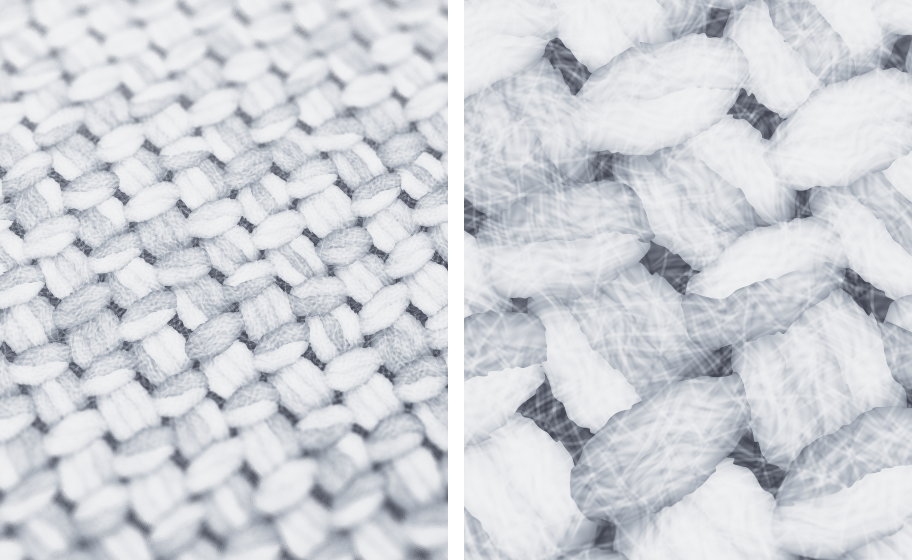
Left, the full canvas; right, a detail of the centre.
Give the GLSL for this texture, as a Shadertoy shader.

```glsl
// Chunky marled knit: slanted rows of plump oval stitches alternate with leaning
// strand bundles in a brick layout. Each strand is a rounded capsule height field,
// the highest one wins; a spiral of samples gives smooth edges and lens blur.

#define REPEAT 0.19        // stitch repeat along a row, in canvas heights
#define ROW 0.35           // row spacing, in repeats
#define ROW_SHIFT 0.535    // sideways step from row to row, in repeats
#define ROW_TILT 0.363     // upward slope of the rows, in radians
#define PERSPECTIVE 0.26   // growth of the stitches towards the bottom
#define FOCUS_Y 0.02       // height of the sharp band
#define BLUR 0.009         // largest blur radius
#define FIBRE 0.13         // contrast of the fine fibres
#define FUZZ 0.13          // strength of the loose hairs
#define TAPS 20

const vec3 DEEP = vec3(0.27, 0.28, 0.33);
const vec3 STEEL = vec3(0.64, 0.67, 0.715);
const vec3 CREAM = vec3(0.955, 0.955, 0.96);

struct Surface { float height; float bright; };

float hash(vec2 p) {
    return fract(sin(dot(p, vec2(127.1, 311.7))) * 4375.85);
}

// Turns a point into a frame whose x axis points at angle a
mat2 intoFrame(float a) {
    return mat2(cos(a), -sin(a), sin(a), cos(a));
}

// Fine twisted fibres from layered sines
float fibres(vec2 q, float seed) {
    float wave = 2.0 * sin(q.x * 19.0 + seed * 40.0) + sin(q.x * 43.0 + q.y * 30.0);
    return 0.45 * sin(q.y * 170.0 + q.x * 50.0 + wave * 1.3)
         + 0.40 * sin(q.y * 118.0 - q.x * 66.0 + wave * 1.5 + seed * 9.0)
         + 0.35 * sin(q.y * 61.0 + q.x * 31.0 + wave * 0.8 + seed * 23.0);
}

// Loose hairs lying across the stitches: pale ones above zero, dark ones below
float hairs(vec2 p) {
    float sum = 0.0;
    for (int i = 0; i < 6; i++) {
        float n = float(i);
        vec2 q = intoFrame(n * 0.56 + 0.4) * p + n * 1.7;
        float bend = 5.0 * sin(q.x * 4.7 + n) + 2.0 * sin(q.x * 11.1 + q.y * 5.0);
        float gaps = smoothstep(0.0, 0.9, sin(q.x * 11.0 + 6.0 * sin(q.y * 13.0 + n)));
        float line = sin(q.y * 125.0 + bend);
        sum += gaps * (smoothstep(0.6, 1.0, line) - 0.6 * smoothstep(0.6, 1.0, -line));
    }
    return sum;
}

// One bowed, tapered strand lying along x; kept where it is highest.
// tuck darkens the ends that dive under other stitches
void strand(vec2 q, float halfLen, float radius, float bow, float lift,
            float tuck, float seed, inout Surface top) {
    float along = q.x / halfLen;
    q.y += bow * q.x * q.x;
    float fibre = fibres(q, seed);
    radius *= 1.0 - 0.14 * min(along * along, 1.5);
    float d = length(vec2(max(abs(q.x) - halfLen, 0.0), q.y)) / radius;
    d += 0.08 * fibre;
    if (d >= 1.0) return;
    float dome = sqrt(1.0 - d * d);
    float height = lift + radius * dome - 1.2 * q.x * q.x;
    if (height < top.height) return;
    float tone = mix(0.78, 1.17, smoothstep(0.3, 0.62, seed));
    tone += 0.08 * sin(q.x * 13.0 + seed * 50.0) + FIBRE * fibre;
    float shade = mix(0.5, 1.0, mix(dome, 1.0 - d * d, 0.55));
    shade *= 1.0 - tuck * smoothstep(0.45, 1.35, abs(along));
    top = Surface(height, tone * shade);
}

// Brightness of the knit; p is in repeats, x along the rows
float knit(vec2 p) {
    p += 0.025 * vec2(sin(p.y * 5.0 + p.x * 2.0), sin(p.x * 4.0 - p.y * 3.0));
    p += 0.006 * vec2(sin(p.y * 31.0 + p.x * 9.0), sin(p.x * 27.0 - p.y * 12.0));
    Surface top = Surface(-0.2, 0.12 + 0.08 * fibres(p, 0.3));
    float nearRow = floor(p.y / ROW + 0.5);
    for (int j = -1; j <= 1; j++) {
        float row = nearRow + float(j);
        vec2 q = vec2(p.x + ROW_SHIFT * row, p.y - ROW * row);

        // Leaning bundle of three strands between the ovals
        vec2 id = vec2(floor(q.x), row);
        vec2 bundle = q - vec2(id.x + 0.5, 0.0);
        bundle = intoFrame(-1.24 + 0.3 * (hash(id + 7.0) - 0.5)) * bundle;
        for (int k = -1; k <= 1; k++) {
            float side = float(k);
            float seed = hash(id + vec2(side * 3.7, 21.0));
            strand(bundle - vec2(0.0, side * 0.145), 0.2, 0.104,
                   side * 0.8, 0.025 * seed, 0.6, seed, top);
        }

        // Oval stitch on top, made of two plies that meet at the ends
        id.x = floor(q.x + 0.5);
        float mood = hash(id + 3.0);
        vec2 oval = q - vec2(id.x, 0.03 * (mood - 0.5));
        oval = intoFrame(0.03 + 0.3 * (mood - 0.5)) * oval;
        for (int k = 0; k < 2; k++) {
            float side = float(k) * 2.0 - 1.0;
            float seed = clamp(hash(id + 11.0 + side) - 0.15 * side, 0.0, 1.0);
            strand(oval - vec2(0.03 * side, side * 0.066), 0.23, 0.104,
                   side * 0.8, 0.085, 0.3, seed, top);
        }
    }
    return top.bright + FUZZ * hairs(p) * (1.25 - 0.7 * top.bright);
}

// Soft shoulder keeps fibres visible in the pale yarn
vec3 yarnColour(float b) {
    b = b < 0.75 ? max(b, 0.0) : 1.0 - 0.25 * exp((0.75 - b) / 0.25);
    return b < 0.5 ? mix(DEEP, STEEL, b * 2.0) : mix(STEEL, CREAM, b * 2.0 - 1.0);
}

void mainImage(out vec4 fragColor, in vec2 fragCoord) {
    vec2 c = (fragCoord - 0.5 * iResolution.xy) / iResolution.y;
    float radius = 0.5 / iResolution.y
                 + BLUR * smoothstep(0.12, 0.55, abs(c.y - FOCUS_Y));
    vec3 colour = vec3(0.0);
    for (int i = 0; i < TAPS; i++) {
        float turn = float(i) * 2.39996;
        vec2 s = c + radius * sqrt((float(i) + 0.5) / float(TAPS)) * vec2(cos(turn), sin(turn));
        s /= 1.0 - PERSPECTIVE * s.y;
        vec2 p = intoFrame(ROW_TILT) * (s - vec2(-0.075, 0.025)) / REPEAT;
        colour += yarnColour(knit(p) + 0.04 + 0.12 * (c.y - c.x));
    }
    colour /= float(TAPS);
    // Pale haze towards the far edge
    colour = mix(colour, CREAM, 0.25 * smoothstep(0.05, 0.5, c.y));
    fragColor = vec4(colour, 1.0);
}
```
